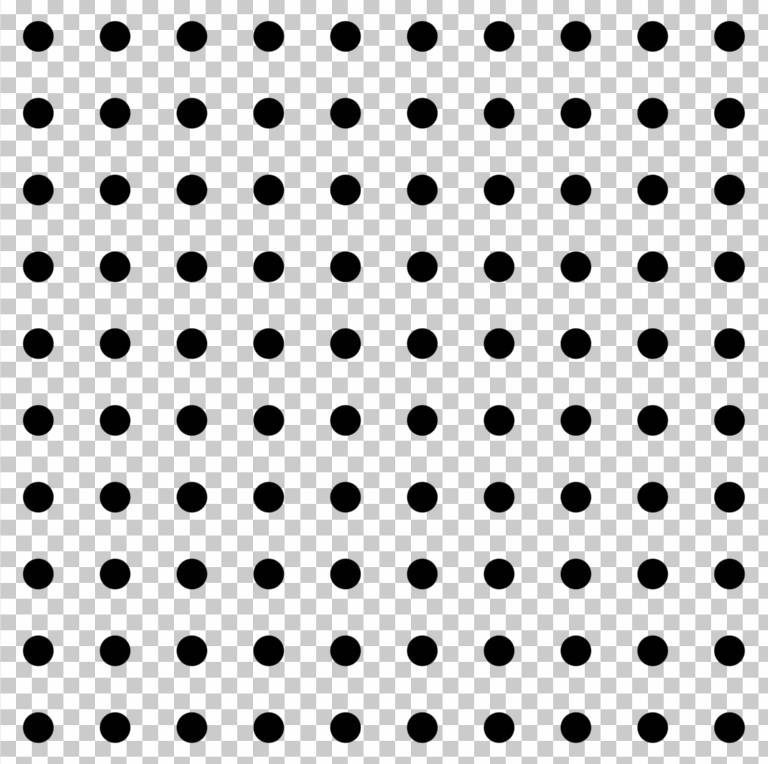
This pattern is drawn by a Shadertoy shader. Its source:

```glsl
// Ten by ten black dots over a fine grey and white checkerboard.

const vec3 WHITE = vec3(0.995);
const vec3 GREY = vec3(0.797);
const vec3 BLACK = vec3(0.004);

// Lengths are fractions of the canvas width.
const float DOT_PITCH = 0.1;
const float DOT_RADIUS = 0.0199;
const vec2 DOT_ORIGIN = vec2(-0.0001, -0.0026);
const float TILE_SIZE = 0.02057;
const vec2 TILE_ORIGIN = vec2(0.0003, -0.0021);

// Smoothed square wave: +1 in even tiles, -1 in odd ones.
vec2 squareWave(vec2 tile, float blur) {
    vec2 edgeDistance = 0.5 - 2.0 * abs(fract(0.5 * tile + 0.25) - 0.5);
    return clamp(2.0 * edgeDistance / blur, -1.0, 1.0);
}

// 1 on white tiles, 0 on grey tiles.
float checker(vec2 p, float tileSize, float blur) {
    vec2 wave = squareWave(p / tileSize, blur / tileSize);
    return 0.5 + 0.5 * wave.x * wave.y;
}

// Coverage of a disc centred in every square cell.
float dotGrid(vec2 p, float pitch, float radius, float blur) {
    vec2 local = (fract(p / pitch) - 0.5) * pitch;
    return 1.0 - smoothstep(-blur, blur, length(local) - radius);
}

void mainImage(out vec4 fragColor, in vec2 fragCoord) {
    // Measure down from the top left corner.
    vec2 p = vec2(fragCoord.x, iResolution.y - fragCoord.y) / iResolution.x;
    float pixel = 1.0 / iResolution.x;

    // Checkerboard ground
    vec3 color = mix(GREY, WHITE, checker(p - TILE_ORIGIN, TILE_SIZE, pixel));

    // Dots on top
    float ink = dotGrid(p - DOT_ORIGIN, DOT_PITCH, DOT_RADIUS, pixel);
    fragColor = vec4(mix(color, BLACK, ink), 1.0);
}
```
